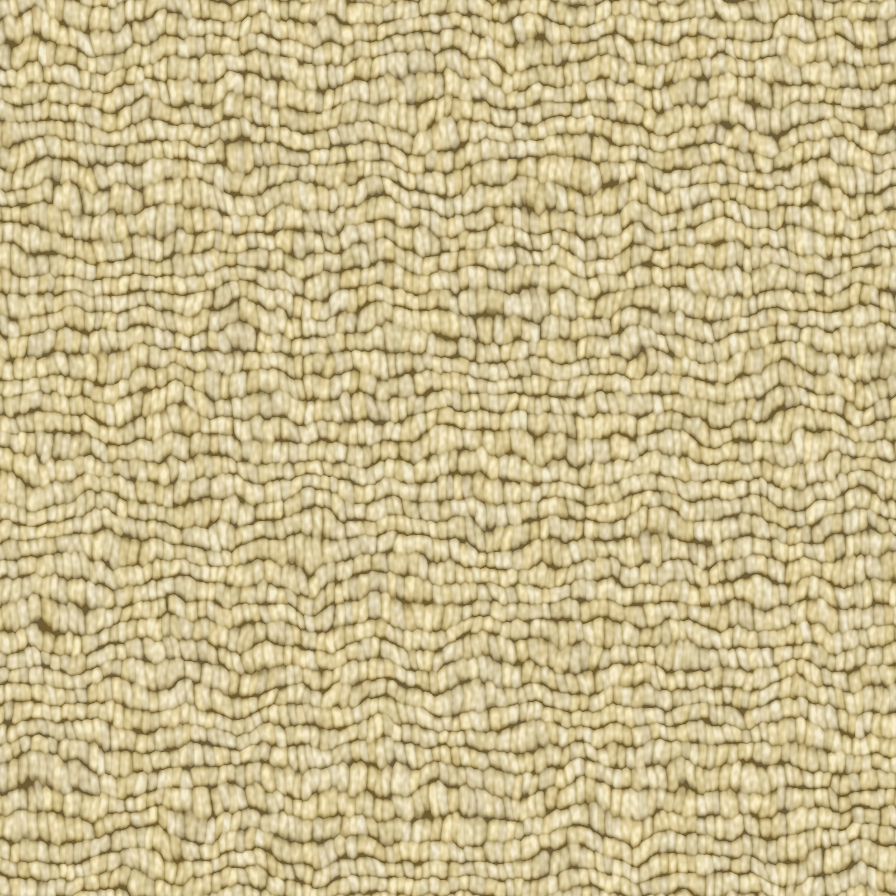
Write a WebGL 2 fragment shader that draws this texture.

```glsl
#version 300 es
precision highp float;

uniform vec2 u_resolution;
out vec4 fragColor;

// Integer hash of a lattice point, three values in 0..1
vec3 hash3(vec2 cell) {
  uvec3 v = uvec3(ivec3(ivec2(cell) + 4096, 77));
  v = v * 1664525u + 1013904223u;
  v.x += v.y * v.z; v.y += v.z * v.x; v.z += v.x * v.y;
  v ^= v >> 16u;
  v.x += v.y * v.z; v.y += v.z * v.x; v.z += v.x * v.y;
  return vec3(v >> 8u) / 16777216.0;
}

float cornerSlope(vec2 corner, vec2 offset) {
  float angle = 6.2832 * hash3(corner).x;
  return dot(vec2(cos(angle), sin(angle)), offset);
}

float gradientNoise(vec2 p) {
  vec2 i = floor(p), f = p - i;
  vec2 u = f * f * f * (f * (f * 6.0 - 15.0) + 10.0);
  vec2 e = vec2(1.0, 0.0);
  return mix(
    mix(cornerSlope(i, f), cornerSlope(i + e, f - e), u.x),
    mix(cornerSlope(i + e.yx, f - e.yx), cornerSlope(i + 1.0, f - 1.0), u.x), u.y);
}

// Yarn shades from deep gap to lit crown
vec3 yarnColor(float tone) {
  vec3 c = mix(vec3(0.43, 0.36, 0.20), vec3(0.60, 0.53, 0.35), smoothstep(0.0, 0.22, tone));
  c = mix(c, vec3(0.72, 0.65, 0.46), smoothstep(0.20, 0.42, tone));
  c = mix(c, vec3(0.82, 0.76, 0.57), smoothstep(0.38, 0.60, tone));
  c = mix(c, vec3(0.88, 0.82, 0.65), smoothstep(0.58, 0.74, tone));
  return mix(c, vec3(0.97, 0.93, 0.79), smoothstep(0.70, 0.94, tone));
}

void main() {
  vec2 uv = gl_FragCoord.xy / u_resolution;

  // Gently wavy rows that drift and pinch
  vec2 p = uv * vec2(98.0, 43.0);
  p.y += 1.1 * gradientNoise(uv * vec2(13.0, 9.0))
       + 0.42 * gradientNoise(uv * vec2(36.0, 22.0) + 7.0);
  p.x += 0.7 * gradientNoise(uv * vec2(24.0, 26.0) + 51.0);

  // Soft union of rounded loops, blending height, tint and vertical position
  float total = 0.0, tint = 0.0, grey = 0.0, lift = 0.0;
  for (int j = -1; j <= 1; j++) {
    float row = floor(p.y) + float(j);
    float shift = hash3(vec2(row, 311.0)).x;
    float column = floor(p.x + shift);
    for (int i = -2; i <= 2; i++) {
      vec2 cell = vec2(column + float(i), row);
      vec3 place = hash3(cell);
      vec3 look = hash3(cell + vec2(500.0, 900.0));
      vec2 center = cell + 0.5 + (place.xy - 0.5) * vec2(0.45, 0.24);
      vec2 d = p + vec2(shift, 0.0) - center;
      d.x += (place.z - 0.35) * 0.5 * d.y;
      d /= vec2(0.68 + 0.16 * look.x, 0.52 + 0.10 * look.y);
      vec2 bulge = pow(abs(d), vec2(2.2, 3.0));
      float weight = exp(11.0 * (1.0 - bulge.x - bulge.y));
      total += weight;
      tint += weight * (look.z - 0.5);
      grey += weight * place.z;
      lift += weight * d.y;
    }
  }
  tint /= total;
  grey /= total;
  lift /= total;
  float height = log(total) / 11.0;

  // Light from above, shadow under each row, fibre grain
  float tone = 0.09 + 0.70 * height + 0.12 * lift + 0.20 * tint;
  tone -= 0.16 * smoothstep(0.4, 0.9, -lift);
  tone += 0.26 * gradientNoise(uv * vec2(190.0, 120.0));
  tone += 0.08 * gradientNoise(uv * vec2(60.0, 40.0) + 23.0);

  // Some loops are greyer, others more golden
  vec3 color = yarnColor(clamp(tone, 0.0, 1.0));
  color += (grey - 0.45) * vec3(-0.02, 0.0, 0.06);
  fragColor = vec4(color, 1.0);
}
```
